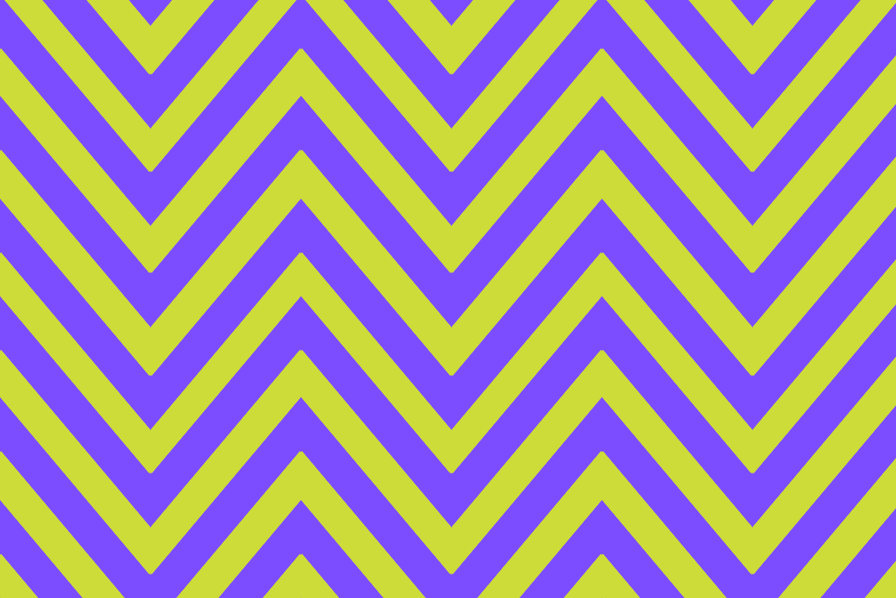
A WebGL 1 fragment shader for this pattern:

```glsl
precision highp float;
// Purple and lime zigzag: square tiles, each holding three slightly uneven chevron bands.

uniform vec2 u_resolution;

#define TILES vec2(2.977, 1.984)             // tiles across and down
#define RISE 0.593                           // drop from peak to valley, in tiles
#define CENTRES vec3(0.2368, 0.5756, 0.9078) // band centres at a peak, from the tile top
#define HALF_WIDTHS vec3(0.0808, 0.0833, 0.0748)
#define TIP_CUT 0.006                        // blunting of the outer band tips
#define LIME vec3(0.804, 0.863, 0.220)
#define PURPLE vec3(0.486, 0.302, 1.000)

// Triangle wave: 0 at the peaks (whole x), 1 at the valleys.
float zigzag(float x) {
  return 2.0 * abs(fract(x + 0.5) - 0.5);
}

// Signed vertical distance to the nearest chevron band, y pointing down.
float chevronBands(vec2 p) {
  float fold = zigzag(p.x);
  float y = p.y - RISE * fold;
  float peakCut = max(TIP_CUT - RISE * fold, 0.0);
  float valleyCut = max(TIP_CUT - RISE * (1.0 - fold), 0.0);
  float nearest = 1.0;
  for (int i = 0; i < 3; i++) {
    float offset = fract(y - CENTRES[i] + 0.5) - 0.5;
    float band = max(peakCut - offset, offset + valleyCut) - HALF_WIDTHS[i];
    nearest = min(nearest, band);
  }
  return nearest;
}

void main() {
  vec2 uv = gl_FragCoord.xy / u_resolution;
  vec2 p = vec2(uv.x, 1.0 - uv.y) * TILES;

  // Turn vertical distance into distance across the slanted edge.
  float slope = 2.0 * RISE;
  float dist = chevronBands(p) / sqrt(1.0 + slope * slope);

  // Edge smoothing about one pixel wide.
  float pixel = TILES.x / u_resolution.x;
  float coverage = clamp(0.5 - dist / pixel, 0.0, 1.0);
  gl_FragColor = vec4(mix(PURPLE, LIME, coverage), 1.0);
}
```
